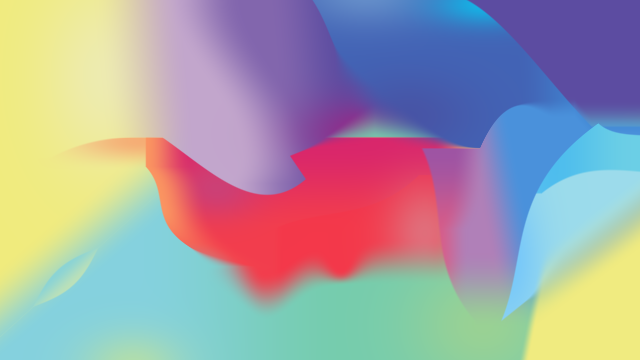
Reproduce this background procedurally as a WebGL 1 fragment shader.

```glsl
precision highp float;

uniform vec2 u_resolution;

// Cubic through four points, held constant beyond its ends
float curve(float x, vec2 a, vec2 b, vec2 c, vec2 d) {
  x = clamp(x, a.x, d.x);
  return a.y * (x - b.x) * (x - c.x) * (x - d.x) / ((a.x - b.x) * (a.x - c.x) * (a.x - d.x))
       + b.y * (x - a.x) * (x - c.x) * (x - d.x) / ((b.x - a.x) * (b.x - c.x) * (b.x - d.x))
       + c.y * (x - a.x) * (x - b.x) * (x - d.x) / ((c.x - a.x) * (c.x - b.x) * (c.x - d.x))
       + d.y * (x - a.x) * (x - b.x) * (x - c.x) / ((d.x - a.x) * (d.x - b.x) * (d.x - c.x));
}

float side(float dist, float softness) {
  return smoothstep(-softness, softness, dist);
}

float glow(vec2 p, vec2 center, vec2 radius) {
  vec2 q = (p - center) / radius;
  return exp(-dot(q, q));
}

// Upper right rim shared by the blue and mauve sheets
float rim(float x) {
  return curve(x, vec2(5.5, -.05), vec2(6., .3), vec2(6.55, .9), vec2(7.1, 1.52));
}

vec3 ground(vec2 p) {
  vec3 c = mix(vec3(.94, .92, .49), vec3(.93, .92, .69), glow(p, vec2(1.3, .9), vec2(.8, 1.2)));
  vec3 water = mix(vec3(.52, .82, .87), vec3(.46, .8, .68), smoothstep(1.6, 4.2, p.x));
  c = mix(c, water, side(p.y + .85 * p.x - 3.75, .55));
  c = mix(c, vec3(.74, .88, .62), .8 * glow(p, vec2(1.6, 4.4), vec2(.6, .4)));
  c = mix(c, vec3(.6, .82, .58), glow(p, vec2(5.8, 3.9), vec2(.9, .8)));
  c = mix(c, vec3(.36, .78, .84), glow(p, vec2(7.2, 1.4), vec2(.9, .7)));
  return mix(c, vec3(.74, .88, .5), glow(p, vec2(7.8, .1), vec2(.7, .5)));
}

// Orange tongue running into the red body
vec3 redSheet(vec3 c, vec2 p) {
  float top = curve(p.x, vec2(.6, 1.9), vec2(1.05, 1.72), vec2(1.5, 1.65), vec2(1.95, 1.65));
  float tongue = side(p.y - top, .015) * smoothstep(.4, 1.7, p.x) * (1. - smoothstep(1.7, 2.05, p.y));
  c = mix(c, vec3(.96, .68, .46), tongue);

  float left = curve(p.y, vec2(2., 1.75), vec2(2.4, 1.92), vec2(2.8, 2.08), vec2(3.2, 2.8));
  float bump = (p.x - 3.2) / .45;
  float bottom = 3.36 + .42 * exp(-bump * bump);
  float fade = mix(.5, .1, glow(p, vec2(4.1, 3.35), vec2(.3, .4)));
  float body = side(p.x - left, .012 + .35 * smoothstep(2.95, 3.3, p.y));
  body *= side(p.y - top, .015) * (1. - smoothstep(bottom - fade, bottom + .06, p.y));
  body *= 1. - smoothstep(5.2, 5.7, p.x);

  vec3 red = mix(vec3(.85, .15, .42), vec3(.95, .24, .3), smoothstep(1.7, 2.8, p.y));
  float fold = curve(p.x, vec2(3.28, 2.75), vec2(3.9, 2.58), vec2(4.5, 2.44), vec2(5.03, 2.1));
  red = mix(red, vec3(.96, .2, .28), .5 * side(p.y - fold, .012) * smoothstep(3.27, 3.4, p.x));
  red = mix(red, vec3(.8, .25, .46), glow(p, vec2(2.6, 2.25), vec2(.5, .35)));
  red = mix(red, vec3(.98, .58, .38), (1. - smoothstep(0., .55, p.x - left)) * (1. - smoothstep(2.5, 3.3, p.y)));
  red = mix(red, vec3(.88, .43, .48), glow(p, vec2(5.1, 2.8), vec2(.45, .6)));
  return mix(c, red, body);
}

// Lavender to violet, with the red point cut into its lower corner
vec3 violetSheet(vec3 c, vec3 backdrop, vec2 p) {
  float x = p.x - .1 * p.y;
  vec3 violet = mix(backdrop, vec3(.76, .65, .8), smoothstep(1.1, 2.2, x));
  float fold = curve(p.y, vec2(0., 2.45), vec2(.7, 2.75), vec2(1.3, 3.15), vec2(2.2, 3.2));
  violet = mix(violet, vec3(.51, .4, .68), side(p.x - fold, .45));
  violet = mix(violet, vec3(.36, .3, .63), smoothstep(3.2, 4.1, x));
  violet = mix(violet, vec3(.58, .17, .54), glow(p, vec2(4.4, 1.6), vec2(.75, .4)));

  float bottom = curve(p.x, vec2(1.95, 1.65), vec2(2.5, 2.05), vec2(3.05, 2.32), vec2(3.67, 2.15));
  float ridge = 1.87 - .4 * (min(p.x, 4.5) - 3.48);
  float notch = side(p.y - ridge, .012 + .25 * smoothstep(3.6, 4.6, p.x));
  notch *= side(p.x - 3.48 - .68 * max(p.y - 1.87, 0.), .012);
  return mix(c, violet, side(bottom - p.y, .012) * (1. - notch));
}

vec3 blueSheet(vec3 c, vec2 p) {
  float left = curve(p.y, vec2(0., 3.75), vec2(.35, 3.93), vec2(.7, 4.08), vec2(1.05, 4.3));
  float bottom = curve(p.x, vec2(4.2, 1.1), vec2(4.7, 1.45), vec2(5.2, 1.68), vec2(5.76, 1.78));
  vec3 blue = mix(vec3(.26, .39, .71), vec3(.4, .56, .79), glow(p, vec2(4.4, -.1), vec2(.8, .4)));
  blue = mix(blue, vec3(.28, .33, .65), glow(p, vec2(4.9, 1.4), vec2(.8, .5)));
  blue = mix(blue, vec3(.08, .7, .9), glow(p, vec2(5.85, .05), vec2(.65, .25)));
  blue = mix(blue, vec3(.25, .52, .82), smoothstep(6.2, 7.1, p.x));
  float mask = side(p.x - left, .012 + .3 * smoothstep(.5, 1.2, p.y)) * side(p.y - rim(p.x), .015);
  mask *= side(bottom - p.y, mix(.32, .012, smoothstep(4.5, 5.7, p.x)));
  return mix(c, blue, mask);
}

// Mauve veil turning to light blue
vec3 mauveSheet(vec3 c, vec2 p) {
  float left = curve(p.y, vec2(1.75, 5.05), vec2(2.45, 5.24), vec2(3.15, 5.34), vec2(3.85, 5.7));
  float top = curve(p.x, vec2(5.76, 1.78), vec2(5.95, 1.45), vec2(6.2, 1.27), vec2(6.6, 1.3));
  float fold = curve(p.y, vec2(1.75, 5.56), vec2(2.1, 5.52), vec2(2.45, 5.46), vec2(2.75, 5.33));
  vec3 veil = mix(vec3(.62, .33, .64), vec3(.85, .36, .53), smoothstep(1.8, 2.9, p.y));
  veil = mix(veil, vec3(.69, .5, .72), side(p.x - fold - .1, .2));
  veil = mix(veil, vec3(.29, .57, .86), smoothstep(5.65, 6.2, p.x + .2 * (1.9 - p.y)));
  float mask = side(p.x - left, .02) * side(p.y - max(top, rim(p.x)), .012 + .12 * smoothstep(6.2, 6.7, p.x));
  return mix(c, veil, mask * (1. - smoothstep(3., 3.95, p.y)));
}

// Cyan sheet at the right, fading into yellow
vec3 cyanSheet(vec3 c, vec2 p) {
  float left = curve(p.y, vec2(1.48, 7.18), vec2(2.1, 6.56), vec2(2.9, 6.25), vec2(3.84, 6.02));
  float top = 1.63 - .15 * exp(-6. * max(p.x - 7.18, 0.));
  float crest = curve(p.x, vec2(6.5, 2.32), vec2(6.9, 2.1), vec2(7.3, 2.04), vec2(7.68, 2.06));
  vec3 cyan = mix(vec3(.3, .74, .93), vec3(.42, .81, .9), smoothstep(6.6, 7.6, p.x));
  cyan = mix(cyan, vec3(.61, .86, .92), side(p.y - crest, .015));
  cyan = mix(cyan, vec3(.46, .78, .98), glow(p, vec2(6.1, 3.1), vec2(.4, .9)));
  float mask = side(p.x - left, .012) * side(p.y - top, .012);
  c = mix(c, cyan, mask * side(3.84 - .8 * (p.x - 6.03) - p.y, .015 + .3 * smoothstep(6.3, 6.8, p.x)));
  float sun = side(p.y + .75 * p.x - 8.3, .45) * side(p.x - 6.43 + .2 * (p.y - 3.6), .06);
  return mix(c, vec3(.94, .92, .5), sun);
}

void main() {
  // Canvas units, y running down
  vec2 p = gl_FragCoord.xy / u_resolution * vec2(7.68, 4.32);
  p.y = 4.32 - p.y;
  vec3 backdrop = ground(p);

  // Thin leaf at the lower left
  vec2 leaf = mat2(.74, .67, -.67, .74) * (p - vec2(.4, 3.68));
  float blade = side(.13 * sin(3. * clamp(leaf.x, 0., 1.05)) - abs(leaf.y), .012);
  vec3 color = mix(backdrop, mix(vec3(.5, .82, .87), vec3(.8, .9, .68), side(leaf.y, .13)), .75 * blade);

  color = redSheet(color, p);
  color = violetSheet(color, backdrop, p);
  color = blueSheet(color, p);
  color = mauveSheet(color, p);
  color = cyanSheet(color, p);
  gl_FragColor = vec4(color, 1.);
}
```
